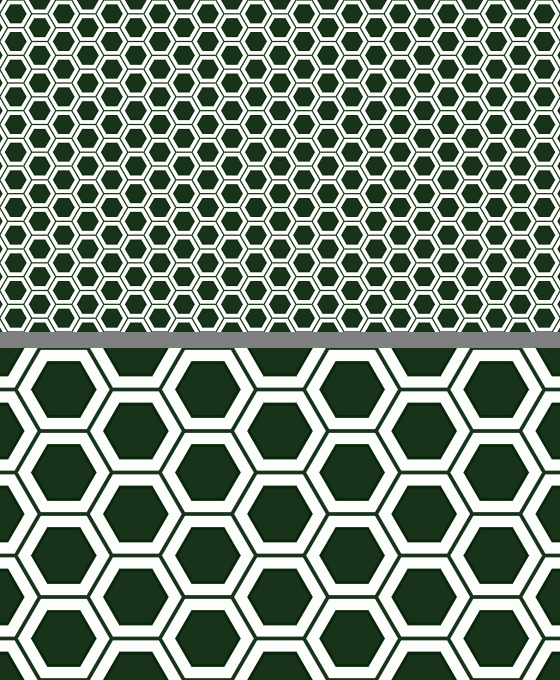
Top: the whole. Bottom: its middle third, enlarged.
Write a Shadertoy shader that draws this pattern.

```glsl
// Honeycomb of dark green hexagons, each framed by a broad white band and
// separated by thin green seams. Two offset rectangular lattices are folded
// into one hexagonal distance, which is then cut into bands.

const float ROWS = 12.0;            // cells down the canvas
const float COLUMN_STEP = 0.8684;   // column spacing, in cell heights
const float SQRT3 = 1.7320508;

const float CORE_RADIUS = 0.342;    // apothem of the green core
const float RIM_WIDTH = 0.035;      // deeper edge inside the core
const float SEAM_WIDTH = 0.045;     // full width of the line between cells

const vec3 GREEN = vec3(0.095, 0.20, 0.10);
const vec3 DEEP_GREEN = vec3(0.04, 0.15, 0.04);
const vec3 WHITE = vec3(0.985, 0.995, 0.985);

// Apothem distance from the centre of a flat-topped hexagon.
float hexDistance(vec2 p) {
    p = abs(p);
    return max(p.y, dot(p, vec2(0.5 * SQRT3, 0.5)));
}

// Offset from the nearest point of a rectangular lattice.
vec2 repeatCentered(vec2 p, vec2 period) {
    return p - period * floor(p / period + 0.5);
}

// Distance to the nearest centre in a honeycomb of unit-high cells.
float honeycomb(vec2 p) {
    vec2 period = vec2(SQRT3, 1.0);
    float evenColumns = hexDistance(repeatCentered(p, period));
    float oddColumns = hexDistance(repeatCentered(p - 0.5 * period, period));
    return min(evenColumns, oddColumns);
}

// Antialiased coverage of the region below an edge.
float inside(float d, float edge, float pixel) {
    return clamp(0.5 + (edge - d) / pixel, 0.0, 1.0);
}

void mainImage(out vec4 fragColor, in vec2 fragCoord) {
    // Cell units, with one cell centred on the canvas
    float pixel = ROWS / iResolution.y;
    vec2 p = (fragCoord - 0.5 * iResolution.xy) * pixel;
    p.x *= 0.5 * SQRT3 / COLUMN_STEP;
    float d = honeycomb(p);

    // Seam, white band, rim and core, from the outside in
    vec3 color = mix(GREEN, WHITE, inside(d, 0.5 - 0.5 * SEAM_WIDTH, pixel));
    color = mix(color, DEEP_GREEN, inside(d, CORE_RADIUS, pixel));
    color = mix(color, GREEN, inside(d, CORE_RADIUS - RIM_WIDTH, pixel));

    fragColor = vec4(color, 1.0);
}
```
